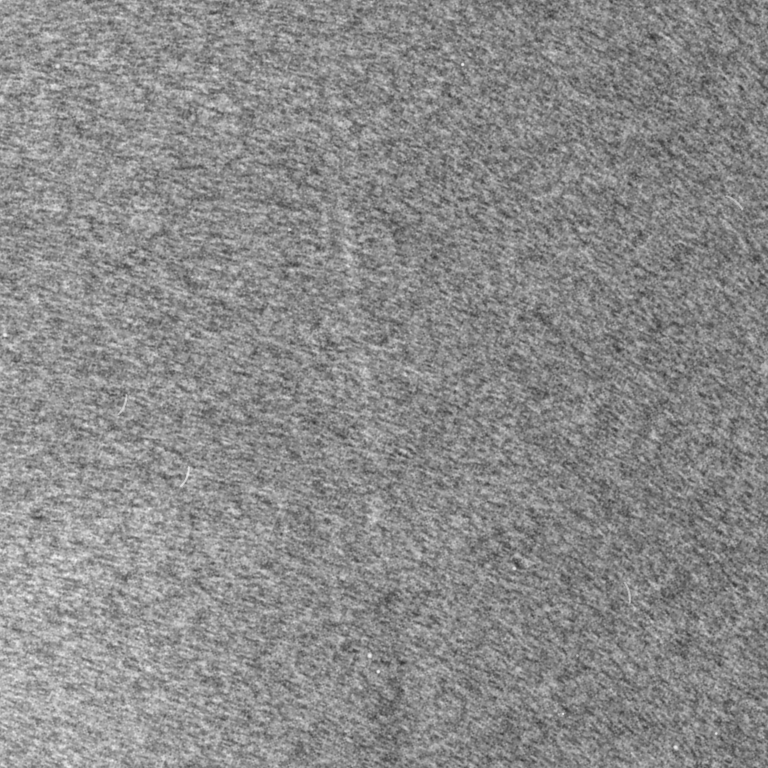
Reproduce this texture procedurally as a three.js fragment shader.

```glsl
// Grey grainy surface with fine wrinkles that turn from level to slanted, a faint ridge and lint.
varying vec2 vUv;

float hash(vec2 p) {
  vec3 q = fract(vec3(p.xyx) * 0.1031);
  q += dot(q, q.yzx + 33.33);
  return fract((q.x + q.y) * q.z);
}

float noise(vec2 p) {
  vec2 cell = floor(p);
  vec2 f = fract(p);
  f = f * f * (3.0 - 2.0 * f);
  float low = mix(hash(cell), hash(cell + vec2(1.0, 0.0)), f.x);
  float high = mix(hash(cell + vec2(0.0, 1.0)), hash(cell + vec2(1.0, 1.0)), f.x);
  return mix(low, high, f.y);
}

vec2 rotate(vec2 p, float angle) {
  float c = cos(angle);
  float s = sin(angle);
  return vec2(c * p.x - s * p.y, s * p.x + c * p.y);
}

// Soft bump of height one around zero
float bump(float x, float width) {
  return exp(-x * x / (width * width));
}

// Wrinkles run level at the left and fall to the right further across
float wrinkleAngle(vec2 p) {
  float across = smoothstep(0.1, 0.95, p.x);
  float lowerLeft = (1.0 - p.y) * (1.0 - across);
  return -mix(0.04, 0.66, across) - 0.32 * lowerLeft + 0.25 * (noise(p * 6.0) - 0.5);
}

// Noise smeared along the wrinkle direction: x holds fine streaks, y longer ones
vec2 streaks(vec2 p) {
  float angle = wrinkleAngle(p);
  vec2 along = vec2(cos(angle), sin(angle));
  vec2 sum = vec2(0.0);
  float total = 0.0;
  for (int i = -5; i <= 5; i++) {
    float t = float(i);
    float weight = exp(-0.08 * t * t);
    sum.x += weight * noise(rotate(p + along * t * 0.0013, 0.9) * 300.0);
    sum.y += weight * noise(rotate(p + along * t * 0.0026, 0.5) * 205.0 + 71.0);
    total += weight;
  }
  return sum / total - 0.5;
}

// Broad light and shade
float shading(vec2 p) {
  float tone = mix(0.565, 0.502, smoothstep(0.0, 1.0, p.x));
  tone += 0.1 * bump(length((p - vec2(0.03, 0.1)) * vec2(1.0, 0.75)), 0.22);
  tone += 0.025 * bump(length(p - vec2(0.05, 0.9)), 0.25);
  tone += 0.035 * bump(p.x - 0.19, 0.022) * bump(p.y - 0.28, 0.08);
  tone += 0.03 * (noise(p * 7.0) - 0.5) + 0.025 * (noise(p * 24.0) - 0.5);

  // Thin beaded ridge down the middle, then a dark crease with a light flank
  float ridgeX = 0.5 - 0.1 * p.y * p.y + 0.01 * (noise(p * 30.0) - 0.5);
  float ridgeSpan = smoothstep(0.22, 0.35, p.y) * (1.0 - smoothstep(0.72, 0.84, p.y));
  tone += 0.15 * ridgeSpan * bump(p.x - ridgeX, 0.008) * noise(p * vec2(20.0, 60.0));
  float creaseSpan = 1.0 - smoothstep(0.05, 0.3, p.y);
  tone -= 0.06 * creaseSpan * bump(p.x - 0.505 - 0.08 * p.y, 0.022);
  tone += 0.03 * creaseSpan * bump(p.x - 0.555, 0.022);
  return tone;
}

// Scattered bright specks, the first few drawn out into bent hairs
float lint(vec2 p) {
  float cover = 0.0;
  for (int i = 0; i < 22; i++) {
    float id = float(i);
    float isHair = 1.0 - step(3.5, id);
    vec2 d = p - vec2(hash(vec2(id, 3.7)), hash(vec2(id, 19.3)));
    d = rotate(d, -1.0 - 1.6 * hash(vec2(id, 41.1)));
    d.y -= isHair * 14.0 * d.x * d.x;
    d.x -= clamp(d.x, -0.013 * isHair, 0.013 * isHair);
    float radius = mix(0.0018 + 0.0022 * hash(vec2(id, 57.9)), 0.0018, isHair);
    float strength = 0.4 + 0.6 * hash(vec2(id, 83.3));
    cover = max(cover, strength * (1.0 - smoothstep(0.2 * radius, 1.3 * radius, length(d))));
  }
  return cover;
}

void main() {
  vec2 streak = streaks(vUv);
  float leftness = 1.0 - smoothstep(0.25, 0.6, vUv.x);
  float patches = 0.5 + noise(vUv * 6.0 + 13.0);
  float fineGrain = noise(rotate(vUv, 0.4) * 420.0 + 29.0) - 0.5;
  float softGrain = noise(rotate(vUv, 1.2) * 270.0 + 53.0) - 0.5;

  float grey = shading(vUv);
  grey += 0.4 * streak.x;
  grey += mix(0.1, 0.27, leftness) * patches * streak.y;
  grey += 0.22 * fineGrain + 0.16 * softGrain;
  grey = mix(grey, 0.95, lint(vUv));
  gl_FragColor = vec4(vec3(clamp(grey, 0.0, 1.0)), 1.0);
}
```
